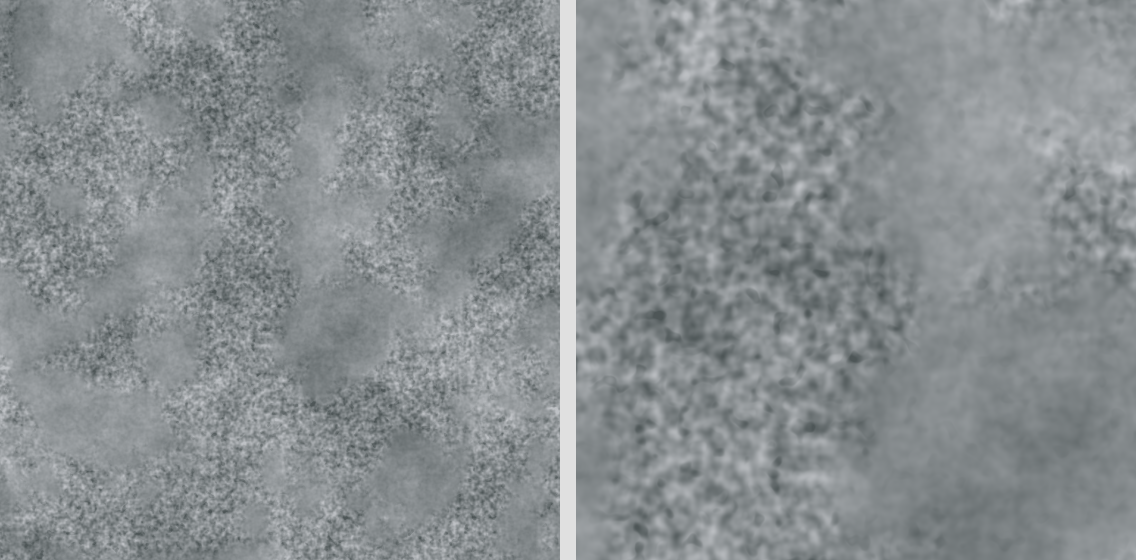
Left: the whole. Right: its middle third, enlarged.
Reproduce this texture procedurally as a three.js fragment shader.

```glsl
// Weathered grey concrete: cloudy dark stains, smooth worn patches and fine speckled grain.
varying vec2 vUv;

const vec3 DARK_GREY = vec3(0.305, 0.338, 0.342);
const vec3 LIGHT_GREY = vec3(0.705, 0.718, 0.732);
const float BASE_TONE = 0.595;     // 0 is dark grey, 1 is light grey
const float STAIN_SCALE = 3.3;     // noise cells across the canvas
const float STAIN_AMOUNT = 0.44;
const float STAIN_WARP = 0.07;
const float MOTTLE_SCALE = 21.0;
const float MOTTLE_AMOUNT = 0.26;
const float PATCH_SCALE = 6.0;
const float PATCH_GRAIN = 0.22;    // grain left inside the worn patches
const float GRAIN_SCALE = 98.0;
const float GRAIN_AMOUNT = 0.54;
const float SPECK_SCALE = 74.0;
const float DARK_SPECK = 0.24;
const float LIGHT_SPECK = 0.13;
const float TAU = 6.2831853;

float hash(vec2 p) {
  vec3 q = fract(p.xyx * 0.1031);
  q += dot(q, q.yzx + 33.33);
  return fract((q.x + q.y) * q.z);
}

vec2 gradient(vec2 cell) {
  float angle = TAU * hash(cell);
  return vec2(cos(angle), sin(angle));
}

// Gradient noise, about -0.7 to 0.7
float noise(vec2 p) {
  vec2 cell = floor(p);
  vec2 f = fract(p);
  vec2 e = vec2(1.0, 0.0);
  vec2 blend = f * f * f * (f * (f * 6.0 - 15.0) + 10.0);
  float bottom = mix(dot(gradient(cell), f),
                     dot(gradient(cell + e.xy), f - e.xy), blend.x);
  float top = mix(dot(gradient(cell + e.yx), f - e.yx),
                  dot(gradient(cell + e.xx), f - e.xx), blend.x);
  return mix(bottom, top, blend.y);
}

// Layered noise, each octave turned to hide the lattice
float fbm(vec2 p, float gain) {
  mat2 turn = mat2(1.6, 1.2, -1.2, 1.6);
  float sum = 0.0;
  float amplitude = 1.0;
  for (int i = 0; i < 4; i++) {
    sum += amplitude * noise(p);
    p = turn * p + 17.3;
    amplitude *= gain;
  }
  return sum;
}

void main() {
  // Broad stains with ragged, warped borders
  vec2 warp = vec2(fbm(vUv * 7.0 + 41.0, 0.6), fbm(vUv * 7.0 + 83.0, 0.6));
  float stain = fbm((vUv + STAIN_WARP * warp) * STAIN_SCALE + 12.7, 0.55);

  // Worn patches where the grain fades out
  float rough = smoothstep(-0.28, 0.16, fbm(vUv * PATCH_SCALE + 57.0, 0.55));
  float grit = mix(PATCH_GRAIN, 1.0, rough);

  // Mid-sized blotches
  float mottle = fbm(vUv * MOTTLE_SCALE + 29.0, 0.6);

  // Fine grain in two sizes
  float grain = noise(vUv * GRAIN_SCALE + 131.0)
              + 0.6 * noise(vUv.yx * GRAIN_SCALE * 1.83 + 211.0);

  // Sparse pits and bright flecks
  float speck = noise(vUv * SPECK_SCALE + 307.0)
              + 0.5 * noise(vUv * SPECK_SCALE * 2.1 + 401.0);
  float pits = smoothstep(0.22, 0.5, speck);
  float flecks = smoothstep(0.26, 0.55, -speck);

  float tone = BASE_TONE + STAIN_AMOUNT * stain;
  tone += MOTTLE_AMOUNT * mottle * mix(0.4, 1.0, rough);
  tone += grit * (GRAIN_AMOUNT * grain - DARK_SPECK * pits + LIGHT_SPECK * flecks);

  gl_FragColor = vec4(mix(DARK_GREY, LIGHT_GREY, clamp(tone, 0.0, 1.1)), 1.0);
}
```
